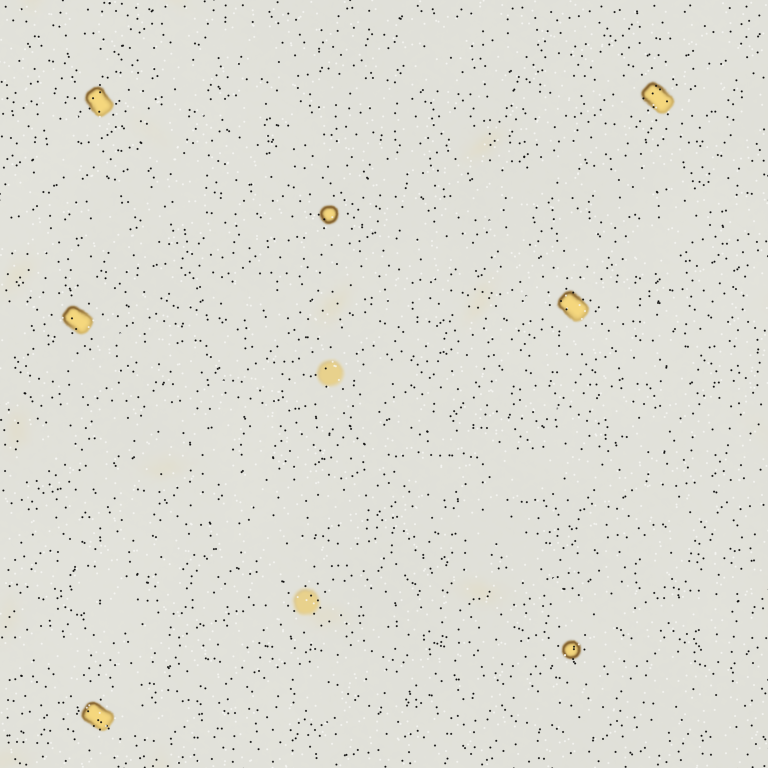
A WebGL 1 fragment shader for this texture:

```glsl
precision highp float;
// Pale microscope slide: a few yellow cells, faint stains and fine grit.
// Cells are rounded boxes jittered in a coarse grid; the grit is cellular
// scatter in several rotated layers over a backdrop of layered sines.
uniform vec2 u_resolution;

const vec3 SLIDE = vec3(0.882, 0.882, 0.853);
const vec3 STAIN = vec3(0.89, 0.85, 0.72);
const vec3 YOLK = vec3(0.92, 0.80, 0.45);
const vec3 CORE = vec3(0.98, 0.86, 0.50);
const vec3 RIM = vec3(0.40, 0.26, 0.10);
const vec3 DARK_GRIT = vec3(0.06, 0.06, 0.06);
const vec3 LIGHT_GRIT = vec3(0.97, 0.97, 0.96);

vec3 hash3(vec3 p) {
  p = fract((p + 17.0) * vec3(0.1031, 0.1030, 0.0973));
  p += dot(p, p.yxz + 33.33);
  return fract((p.xxy + p.yxx) * p.zyx);
}

vec2 rotate(vec2 p, float angle) {
  float c = cos(angle), s = sin(angle);
  return vec2(c * p.x - s * p.y, s * p.x + c * p.y);
}

float roundedBox(vec2 p, vec2 halfSize, float corner) {
  vec2 q = abs(p) - halfSize + corner;
  return length(max(q, 0.0)) + min(max(q.x, q.y), 0.0) - corner;
}

// Smooth mottling, roughly -1 to 1
float layeredSines(vec2 p) {
  float sum = 0.0, amp = 0.5;
  for (int i = 0; i < 4; i++) {
    sum += amp * sin(p.x + 1.7 * sin(p.y)) * cos(p.y - 1.3 * sin(0.8 * p.x));
    p = rotate(p, 1.1) * 1.9 + 2.3;
    amp *= 0.55;
  }
  return sum;
}

// Coverage of one sparse layer of tiny dots
float gritLayer(vec2 uv, float seed, float density) {
  vec2 p = rotate(uv, 0.6 * seed + 0.35) * 60.0 + 3.7 * seed;
  vec2 id = floor(p);
  vec3 h = hash3(vec3(id, seed));
  float d = length(p - id - mix(vec2(0.13), vec2(0.87), h.xy)) / 60.0;
  return step(h.z, density) * (1.0 - smoothstep(0.0002, 0.0022, d));
}

// Very faint, blurred smears
float stains(vec2 uv) {
  vec2 p = uv * 5.0 + 0.4;
  vec2 id = floor(p);
  vec3 h = hash3(vec3(id, 41.0));
  vec2 q = rotate(p - id - mix(vec2(0.35), vec2(0.65), h.xy), 6.28 * h.z);
  q += 0.03 * layeredSines(p * 9.0);
  float falloff = exp(-dot(q * q, vec2(50.0, 220.0)));
  return falloff * mix(0.1, 0.5, h.x) * step(h.z, 0.55);
}

// One cell per grid square: sharp oblong, small dark ring or blurred disc
vec3 paintCell(vec3 color, vec2 uv) {
  vec2 id = floor(uv * 3.0);
  vec3 place = hash3(vec3(id, 7.0));
  vec3 form = hash3(vec3(id, 23.0));
  float kind = fract(0.618 * (id.x + 3.0 * id.y) + 0.3);
  float isRing = step(0.45, kind) * step(kind, 0.7);
  float isBlurred = step(0.7, kind);

  vec2 q = uv - (id + mix(vec2(0.16), vec2(0.84), place.xy)) / 3.0;
  vec2 toLight = q / (length(q) + 0.0001);
  q += 0.0012 * layeredSines(uv * 110.0);
  q = rotate(q, mix(0.1, 1.1, form.x));
  vec2 halfSize = vec2(0.017 + 0.009 * form.y, 0.0135);
  halfSize = mix(halfSize, vec2(0.0115), isRing);
  halfSize = mix(halfSize, vec2(0.0165), isBlurred);
  float corner = mix(0.010, halfSize.y, max(isRing, isBlurred));
  float d = roundedBox(q, halfSize, corner);

  float blur = mix(0.0022, 0.0050, isBlurred);
  float body = 1.0 - smoothstep(-blur, blur, d);
  float core = 1.0 - smoothstep(-0.010, -0.003, d);
  float shade = 0.5 + 0.5 * dot(toLight, vec2(-0.6, 0.8));
  float rim = exp(-pow((d + 0.0015) / 0.0024, 2.0));
  rim *= mix(mix(0.12, 0.75, shade), 0.75, isRing) * (1.0 - 0.9 * isBlurred);

  color = mix(color, YOLK, body * mix(0.95, 0.75, isBlurred));
  color = mix(color, CORE, core * 0.7 * (1.0 - isBlurred));
  return mix(color, RIM, rim);
}

void main() {
  vec2 uv = gl_FragCoord.xy / u_resolution.y;

  // Slide and stains
  vec3 color = SLIDE + 0.009 * layeredSines(uv * 5.0);
  color += 0.003 * layeredSines(uv * 160.0);
  color = mix(color, STAIN, stains(uv));

  color = paintCell(color, uv);

  // Light and dark grit
  for (int i = 0; i < 4; i++) {
    float layer = float(i);
    float light = gritLayer(uv, layer + 11.0, 0.16);
    float dark = gritLayer(uv, layer + 1.0, 0.17);
    color = mix(color, LIGHT_GRIT, light * 0.85);
    color = mix(color, DARK_GRIT, dark);
  }
  gl_FragColor = vec4(color, 1.0);
}
```
